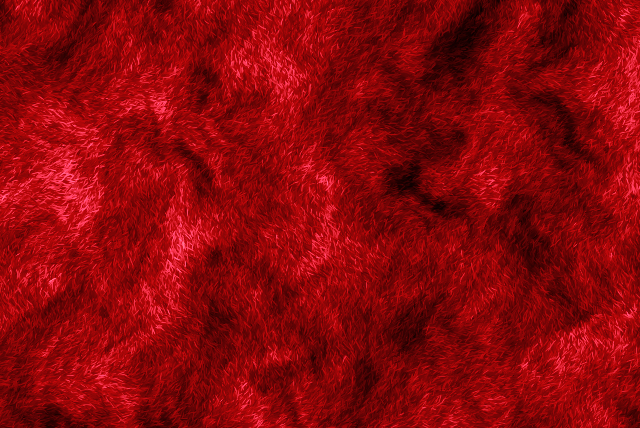
A WebGL 1 fragment shader for this texture:

```glsl
precision highp float;
uniform vec2 u_resolution;

vec3 hash3(vec2 p) {
  vec3 q = vec3(dot(p, vec2(127.1, 311.7)), dot(p, vec2(269.5, 183.3)), dot(p, vec2(419.2, 371.9)));
  return fract(sin(q) * 43758.5);
}

// Smooth cellular noise: random cell values blended by distance, centred on zero
float cellNoise(vec2 p) {
  vec2 cell = floor(p);
  float sum = 0.0;
  float total = 0.0;
  for (int j = -1; j <= 1; j++) {
    for (int i = -1; i <= 1; i++) {
      vec2 id = cell + vec2(float(i), float(j));
      vec3 h = hash3(id);
      vec2 d = id + 0.15 + 0.7 * h.xy - p;
      float weight = exp(-5.0 * dot(d, d));
      sum += weight * (h.z - 0.5);
      total += weight;
    }
  }
  return sum / total;
}

// Layered sines that bend the pile and the folds
vec2 sway(vec2 p) {
  return sin(p.yx * vec2(5.3, 4.1) + vec2(0.7, 2.1))
       + 0.6 * sin(p.yx * vec2(11.7, 9.2) + 3.0 * p + vec2(4.0, 1.3))
       + 0.35 * sin(p.yx * vec2(23.0, 27.0) - 8.0 * p);
}

float pileAngle(vec2 p) {
  vec2 s = sway(p * 1.6 + 2.0);
  return 1.1 + 0.6 * s.x + 0.45 * s.y;
}

// Broad light and dark patches with a few upright creases
float pileShade(vec2 p) {
  vec2 q = p * vec2(1.2, 0.85) + 0.045 * sway(p * 1.7);
  float broad = cellNoise(q * 3.1 + 7.0);
  float patches = 0.31 * broad
                + 0.31 * cellNoise(q * 7.3 + 21.0)
                + 0.28 * cellNoise(q * 16.0 + 43.0)
                + 0.2 * cellNoise(q * 34.0 + 65.0);
  float crease = pow(1.0 - abs(sin(q.x * 7.0 + 1.2 * sway(p).y)), 5.0);
  patches += 0.13 * crease * smoothstep(-0.1, 0.2, broad);
  patches += 0.07 * (1.0 - smoothstep(0.0, 0.7, p.x)) * (1.0 - smoothstep(0.5, 1.0, p.y));
  return 0.55 + patches - 0.2 * max(-patches - 0.1, 0.0);
}

// Strands laid over each other; returns the visible root and its tone
vec3 strands(vec2 p) {
  vec3 top = vec3(p, -0.1);
  float softness = max(0.0024, 0.9 / u_resolution.y);
  for (int layer = 0; layer < 9; layer++) {
    float depth = float(layer);
    vec2 shift = vec2(0.37, 0.61) * depth;
    vec2 cell = floor(p / 0.016 + shift);
    for (int j = -1; j <= 1; j++) {
      for (int i = -1; i <= 1; i++) {
        vec2 id = cell + vec2(float(i), float(j));
        vec3 place = hash3(id + 53.0 * depth);
        vec3 look = hash3(id + 31.0 * depth + 17.5);
        vec2 root = (id + place.xy - shift) * 0.016;
        float angle = pileAngle(root) + 1.5 * (look.x - 0.5);
        vec2 along = vec2(cos(angle), sin(angle));
        vec2 d = p - root;
        float s = dot(d, along) / mix(0.007, 0.015, look.y);
        float across = dot(d, vec2(-along.y, along.x)) + 0.003 * (look.z - 0.5) * s * s;
        float mask = 1.0 - smoothstep(0.0001, 0.0001 + softness, abs(across));
        mask *= 1.0 - smoothstep(0.4, 1.0, abs(s));
        float tone = 0.46 * (place.z - 0.5) + 0.04 * s + 0.01 * (depth - 5.0);
        tone += 0.22 * pow(look.z, 16.0);
        top = mix(top, vec3(root, tone), mask);
      }
    }
  }
  return top;
}

void main() {
  vec2 p = gl_FragCoord.xy / u_resolution.y;
  vec3 strand = strands(p);
  float shade = pileShade(strand.xy);
  float red = max(shade + strand.z * (0.4 + 1.0 * max(shade, 0.0)), 0.04);

  // Deep red that turns pink only in the sheen
  float sheen = max(red - 0.74, 0.0);
  vec3 color = vec3(red, 0.04 * red + 0.7 * sheen, 0.05 * red + 1.1 * sheen);
  gl_FragColor = vec4(min(color, vec3(1.0, 0.45, 0.55)), 1.0);
}
```
